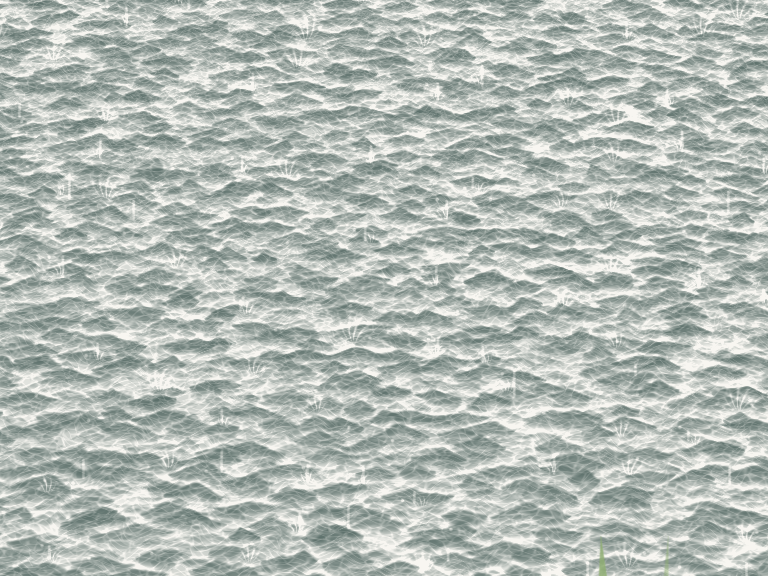
Write a WebGL 2 fragment shader that draws this texture.

```glsl
#version 300 es
precision highp float;
uniform vec2 u_resolution;
out vec4 fragColor;

vec3 hash3(vec2 cell) {
  vec3 h = fract(vec3(cell.xyx) * vec3(0.1031, 0.1030, 0.0973));
  h += dot(h, h.yxz + 33.33);
  return fract((h.xxy + h.yzz) * h.zyx);
}

// Distance to the border between the two nearest cell points
float cellBorder(vec2 q) {
  vec2 base = floor(q);
  float near = 9.0, second = 9.0;
  for (int j = -1; j <= 1; j++)
    for (int i = -1; i <= 1; i++) {
      vec2 id = base + vec2(i, j);
      float d = length(id + hash3(id + 71.0).xy - q);
      second = min(second, max(near, d));
      near = min(near, d);
    }
  return second - near;
}

vec2 sway(vec2 q) {
  return vec2(sin(q.y * 1.3 + 1.7 * sin(q.x * 0.7)) + 0.5 * sin(q.y * 2.9 + q.x * 1.1),
              sin(q.x * 1.7 + 1.3 * sin(q.y * 0.9)) + 0.5 * sin(q.x * 3.7 - q.y * 0.8));
}

// Peaked wave faces painted from far to near over the light level
float paintWaves(float light, vec2 q, float strength, float edge) {
  q += 0.13 * sway(q);
  vec2 base = floor(q);
  for (int j = 1; j >= -1; j--)
    for (int i = -1; i <= 1; i++) {
      vec2 id = base + vec2(i, j);
      vec3 rnd = hash3(id);
      vec2 f = q - id - rnd.xy;
      float x = f.x / (0.36 + 0.4 * rnd.z);
      x += 0.25 * (rnd.x - 0.5) * (1.0 - x * x);
      float body = max(1.0 - x * x, 0.0);
      float slope = max(1.0 - sqrt(x * x + 0.015), 0.0);
      float depth = (0.3 + 0.4 * rnd.y) * pow(slope, 1.4) - f.y;
      float face = smoothstep(-0.3 * edge, edge, depth)
                 * (1.0 - smoothstep(0.2, 1.0, depth / (1.2 * body + 0.01)));
      float shade = 0.25 * rnd.x - 0.12 + 0.15 * depth;
      light = mix(light, shade, face * strength * smoothstep(0.0, 0.25, body));
      float rim = (depth + 0.06) / (0.8 * edge);
      light += 0.5 * strength * rnd.z * body * exp(-rim * rim);
    }
  return light;
}

// Fans of thin filaments and loose drops thrown up by rain
float splashes(vec2 p) {
  vec2 q = p * 9.0, base = floor(q);
  float glow = 0.0;
  for (int j = -1; j <= 1; j++)
    for (int i = -1; i <= 1; i++) {
      vec2 id = base + vec2(i, j);
      vec3 rnd = hash3(id + 213.0);
      vec2 f = q - id - rnd.xy;
      float size = 0.14 + 0.4 * rnd.z * rnd.z;
      float angle = atan(f.x, f.y + 0.12);
      float reach = length(f * vec2(1.0, 0.9)) / size;
      float strands = pow(0.5 + 0.5 * sin(angle * 17.0 + 4.0 * sin(reach * 2.0 + rnd.x * 40.0)), 3.0);
      float fan = exp(-angle * angle * 1.2) * (1.0 - smoothstep(0.3, 1.0, reach));
      glow += step(0.45, rnd.x) * fan * (0.12 + 0.75 * strands) * smoothstep(-0.08, 0.04, f.y);
      // Upright jet
      vec2 jet = f - vec2(0.3 * (rnd.y - 0.5), 0.1);
      float jetLength = 0.06 + 0.13 * rnd.y;
      float jetGap = length(vec2(jet.x, max(abs(jet.y) - jetLength, 0.0)));
      glow += step(rnd.z, 0.4) * 0.55 * (1.0 - smoothstep(0.005, 0.035, jetGap));
      // Drop
      vec2 drop = f - 0.6 * (rnd.zx - 0.5);
      glow += 0.55 * (1.0 - smoothstep(0.012, 0.04, length(drop)));
    }
  return glow;
}

void main() {
  vec2 p = gl_FragCoord.xy / u_resolution.y;
  float middle = 0.5 * u_resolution.x / u_resolution.y;

  // Waves shrink toward the far side
  vec2 water = vec2((p.x - middle) * (1.0 + 0.5 * p.y), p.y + 0.3 * p.y * p.y);

  // Sky sheen
  vec2 drift = sway(water * vec2(7.0, 16.0));
  float light = 0.98 + 0.07 * drift.x + 0.05 * drift.y + 0.08 * (p.x - middle);

  // Wave faces at three sizes
  light = paintWaves(light, water * vec2(11.0, 27.0) + 40.0, 0.8, 0.13);
  light = paintWaves(light, (water + vec2(0.0, 0.06 * water.x)) * vec2(18.0, 43.0) + 150.0, 0.42, 0.16);
  light = paintWaves(light, (water - vec2(0.0, 0.09 * water.x)) * vec2(33.0, 72.0) + 310.0, 0.27, 0.25);

  // Fine threads running both ways along the slopes
  vec2 bent = water + 0.006 * sway(water * vec2(24.0, 40.0));
  float rising = cellBorder(vec2(bent.x + bent.y, bent.y - 0.35 * bent.x) * vec2(24.0, 75.0) + 90.0);
  float falling = cellBorder(vec2(bent.x - bent.y, bent.y + 0.3 * bent.x) * vec2(30.0, 95.0) + 200.0);
  float threads = 2.0 - smoothstep(0.0, 0.28, rising) - smoothstep(0.0, 0.28, falling);
  light += 0.17 * (threads - 0.55);

  light += 0.65 * splashes(p);
  vec3 color = mix(vec3(0.42, 0.49, 0.47), vec3(0.93, 0.93, 0.91), clamp(light, -0.22, 1.08));

  // Grass tips at the near edge
  for (int i = 0; i < 2; i++) {
    float k = float(i);
    float x = p.x - middle - 0.38 - 0.11 * k - 0.1 * p.y * (k - 0.5);
    float width = 0.007 * (1.0 - p.y / 0.07) * (1.0 - 0.4 * k);
    float blade = 1.0 - smoothstep(width - 0.002, width + 0.002, abs(x));
    color = mix(color, vec3(0.56, 0.68, 0.45), blade * step(p.y, 0.07) * (0.85 - 0.35 * k));
  }
  fragColor = vec4(color, 1.0);
}
```
